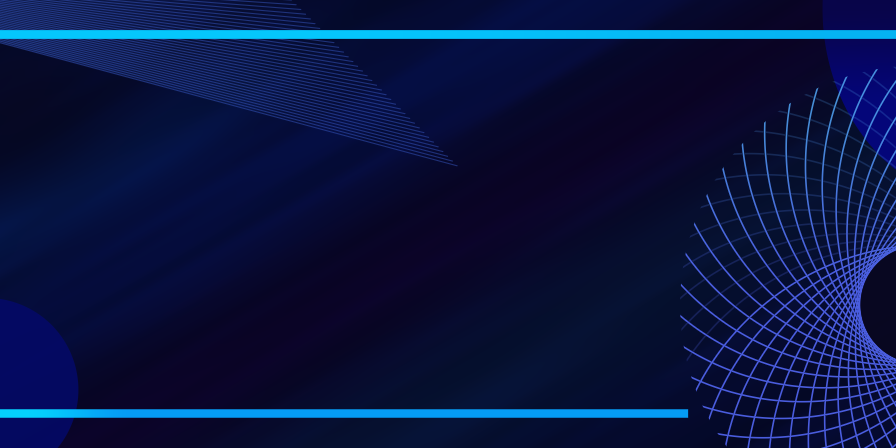
This background is drawn by a Shadertoy shader. Its source:

```glsl
const float TAU = 6.2831853;

float hash(vec2 p) {
    return fract(sin(dot(p, vec2(127.1, 311.7))) * 43758.5453);
}

float noise(vec2 p) {
    vec2 i = floor(p), f = fract(p);
    f = f * f * (3.0 - 2.0 * f);
    return mix(mix(hash(i), hash(i + vec2(1, 0)), f.x),
               mix(hash(i + vec2(0, 1)), hash(i + vec2(1, 1)), f.x), f.y);
}

float segment(vec2 p, vec2 a, vec2 b) {
    vec2 pa = p - a, ba = b - a;
    return length(pa - ba * clamp(dot(pa, ba) / dot(ba, ba), 0.0, 1.0));
}

float bell(float x, float width) {
    return exp(-x * x / (width * width));
}

// Coverage of a shape with signed distance d
float fill(float d, float px) {
    return clamp(0.5 - d / px, 0.0, 1.0);
}

// Diagonal streaks of light
vec3 backdrop(vec2 p) {
    float across = dot(p, vec2(-0.5, 0.865));
    float along = dot(p, vec2(0.865, 0.5));
    float streak = 0.6 * noise(vec2(across * 16.0, along * 1.3))
                 + 0.4 * noise(vec2(across * 38.0 + 7.0, along * 2.0));
    vec3 col = vec3(0.018, 0.035, 0.17);
    col = mix(col, vec3(0.045, 0.012, 0.155), 0.9 * bell(across + 0.1, 0.15));
    col += vec3(0.0, 0.055, 0.13) * bell(across - 0.42, 0.09) * smoothstep(1.4, 0.3, along);
    col += vec3(0.0, 0.015, 0.07) * bell(across - 0.2, 0.12);
    col += vec3(0.005, 0.035, 0.03) * bell(across + 0.42, 0.16);
    col *= 0.78 + 0.44 * streak;
    return mix(col, vec3(0.025, 0.03, 0.12), 0.6 * bell(length(p - vec2(0.05, 0.75)), 0.2));
}

// Fan of lines; x holds the lines, y the soft haze between them
vec2 lineFan(vec2 p, float px) {
    float lines = 0.0;
    for (int i = 0; i < 36; i++) {
        float t = float(i) / 35.0;
        vec2 start = vec2(-0.02, mix(0.91, 1.04, t));
        vec2 end = mix(vec2(1.02, 0.63), vec2(0.65, 1.0), t);
        lines = max(lines, fill(segment(p, start, end) - 0.0012, px));
    }
    float inside = fill(0.905 - 0.27 * p.x - p.y, px) * fill((p.x + p.y - 1.65) * 0.707, px);
    return vec2(lines, inside * smoothstep(0.85, 0.0, p.x));
}

// Ring of arcs touching a round hole, turning one way or the other
float rosette(vec2 q, float turn, float phase, float px) {
    float hole = 0.133, rim = 0.534, arc = 0.586, offset = arc - hole;
    float r = max(length(q), 0.001);
    float spread = acos(clamp((r * r + offset * offset - arc * arc) / (2.0 * r * offset), -1.0, 1.0));
    float stepAngle = TAU / 48.0;
    float k = round((atan(q.y, q.x) + turn * spread - phase) / stepAngle);
    float angle = k * stepAngle + phase;
    vec2 center = offset * vec2(cos(angle), sin(angle));
    float line = fill(abs(length(q - center) - arc) - 0.0018, px);
    float strength = turn > 0.0 && cos(angle - 3.77) > 0.57 ? 0.22 : 0.9;
    return line * strength * fill(r - rim, px) * fill(hole - 0.002 - r, px);
}

void mainImage(out vec4 fragColor, in vec2 fragCoord) {
    float px = 1.0 / iResolution.y;
    vec2 p = fragCoord * px;
    p.x *= 2.0 * iResolution.y / iResolution.x;
    vec3 col = backdrop(p);

    // Blue blobs at the corners
    float leftBlob = length(p - vec2(-0.03, 0.13)) - 0.205;
    float rightBlob = (length((p - vec2(2.2, 0.98)) / vec2(0.364, 0.43)) - 1.0) * 0.38;
    col = mix(col, vec3(0.015, 0.035, 0.4), 0.9 * fill(leftBlob, px));
    vec3 rightBlue = mix(vec3(0.015, 0.02, 0.5), vec3(0.03, 0.02, 0.3), smoothstep(0.75, 1.0, p.y));
    col = mix(col, rightBlue, 0.92 * fill(rightBlob, px));

    // Line fan
    vec2 fan = lineFan(p, px);
    col = mix(col, vec3(0.1, 0.19, 0.46), 0.42 * fan.y);
    col = mix(col, vec3(0.2, 0.32, 0.72), 0.55 * fan.x);

    // Rosette with its dark hole
    vec2 q = p - vec2(2.052, 0.32);
    col = mix(col, vec3(0.035, 0.025, 0.12), 0.85 * fill(length(q) - 0.133, px));
    vec3 wire = mix(vec3(0.32, 0.4, 0.95), vec3(0.3, 0.62, 0.92), smoothstep(0.35, 0.8, p.y));
    float arcs = max(rosette(q, -1.0, 0.094, px), rosette(q, 1.0, 0.058, px));
    col = mix(col, wire, arcs);

    // Bright bars
    float topBar = abs(p.y - 0.923) - 0.0098;
    float lowBar = max(abs(p.y - 0.077) - 0.0095, p.x - 1.536);
    vec3 topColor = mix(vec3(0.02, 0.78, 0.99), vec3(0.02, 0.7, 0.95), smoothstep(0.6, 2.0, p.x));
    vec3 lowColor = mix(vec3(0.02, 0.82, 0.99), vec3(0.02, 0.61, 0.96), smoothstep(0.05, 0.3, p.x));
    col = mix(col, topColor, fill(topBar, px));
    col = mix(col, lowColor, fill(lowBar, px));

    fragColor = vec4(col, 1.0);
}
```
